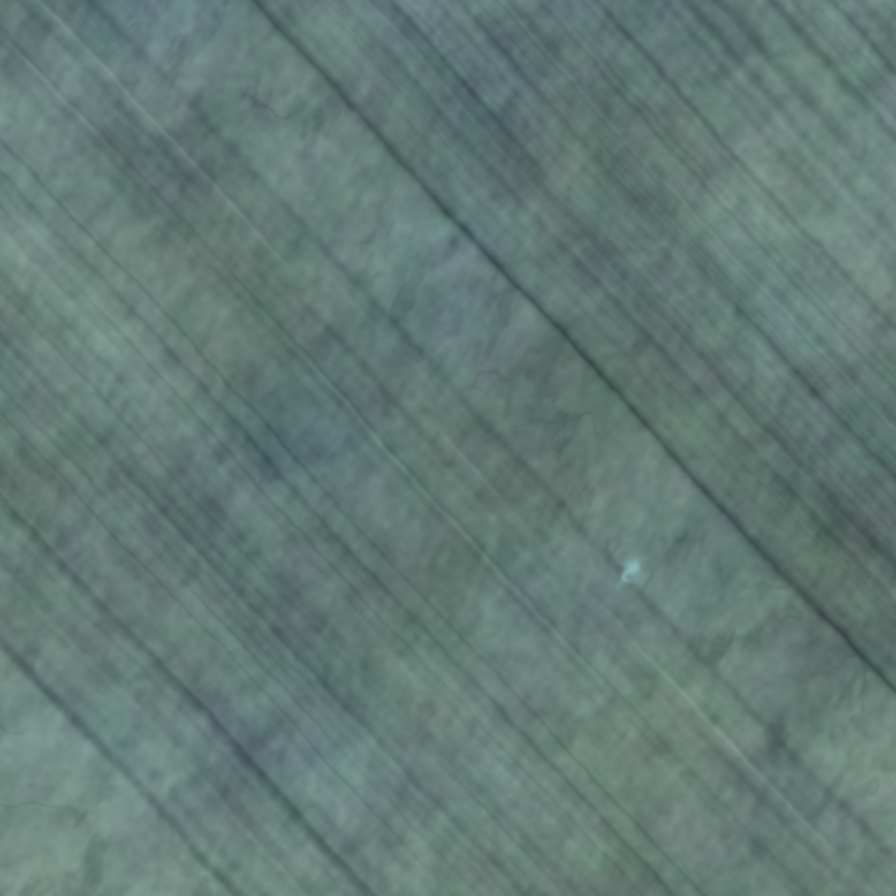
This texture is drawn by a Shadertoy shader. Its source:

```glsl
// Weathered grey-green slate with diagonal grooves, smooth bands and blotchy stains.

float hash(vec2 p)
{
    vec3 q = fract(p.xyx * 0.1031);
    q += dot(q, q.yzx + 33.33);
    return fract((q.x + q.y) * q.z);
}

float noise(vec2 p)
{
    vec2 cell = floor(p), f = fract(p);
    f = f * f * (3.0 - 2.0 * f);
    return mix(mix(hash(cell), hash(cell + vec2(1, 0)), f.x),
               mix(hash(cell + vec2(0, 1)), hash(cell + vec2(1, 1)), f.x), f.y);
}

float fbm(vec2 p)
{
    float sum = 0.0, amp = 0.53;
    for (int i = 0; i < 4; i++) {
        sum += amp * noise(p);
        p = mat2(1.6, 1.2, -1.2, 1.6) * p + 17.3;
        amp *= 0.5;
    }
    return sum;
}

// Soft line of a given half width
float ridge(float d, float width)
{
    return exp(-d * d / (width * width));
}

// Band between two positions with soft edges
float band(float x, float lo, float hi)
{
    return smoothstep(lo - 0.008, lo + 0.008, x) * smoothstep(hi + 0.008, hi - 0.008, x);
}

// Jittered parallel lines that vary along their length; some are pale
float grooves(float across, float along, float count, float seed)
{
    float x = across * count, sum = 0.0;
    for (int i = -1; i <= 1; i++) {
        float id = floor(x) + float(i);
        float center = id + 0.5 + 0.5 * (hash(vec2(id, seed)) - 0.5);
        float depth = mix(-0.35, 1.0, hash(vec2(id, seed + 5.0)));
        float fade = 0.4 + 0.8 * noise(vec2(along * 6.0, id * 7.37 + seed));
        sum += depth * fade * ridge(x - center, 0.2 + 0.13 * hash(vec2(id, seed + 9.0)));
    }
    return sum;
}

void mainImage(out vec4 fragColor, in vec2 fragCoord)
{
    vec2 uv = fragCoord / iResolution.y;

    // Axes along and across the grooves, wavering and slightly ragged
    float across = dot(uv, vec2(0.73, 0.68)) + 0.008 * (noise(uv * 5.0) - 0.5);
    across += 0.006 * (fbm(uv * 32.0 + 7.0) - 0.5);
    float along = dot(uv, vec2(0.68, -0.73));
    vec2 grainAxes = vec2(across, along);

    // Smooth pale bands where grooves are weak
    float plain = max(band(across, 0.757, 0.88), band(across, -0.1, 0.19));
    float narrow = max(band(across, 0.485, 0.508), band(across, 1.172, 1.2));
    narrow *= smoothstep(0.3, 0.6, noise(vec2(along * 5.0, across * 3.0 + 4.0)));
    float carved = 1.0 - 0.92 * max(plain, narrow);
    carved *= 1.0 - 0.35 * band(across, 0.58, 0.75);

    // Broad stains and ragged patches with edges running across the grooves
    float tone = 0.014 + 0.024 * plain + 0.045 * narrow;
    tone += 0.15 * (fbm(grainAxes * vec2(6.0, 5.0) + 11.0) - 0.5);
    float patches = fbm(grainAxes * vec2(8.0, 13.0) + 63.0);
    tone += 0.038 * (smoothstep(0.4, 0.6, patches) - 0.5);
    tone -= 0.035 * exp(-14.0 * dot(uv - vec2(0.42, 0.48), uv - vec2(0.42, 0.48)));

    // Fine grooves
    tone -= 0.105 * carved * (grooves(across, along, 48.0, 3.0) - 0.13);
    tone -= 0.05 * carved * (grooves(across, along, 83.0, 41.0) - 0.13);

    // Sparse thin pale scratches
    tone += 0.05 * carved * max(grooves(across, along, 27.0, 77.0) - 0.55, 0.0);
    float scratch = ridge(across - 0.711, 0.003) + ridge(across - 0.655, 0.003);
    tone += 0.05 * scratch * smoothstep(0.25, 0.7, noise(vec2(along * 8.0, across * 40.0)));

    // Deep dividing grooves, worn away in places
    float worn = 0.4 + 0.75 * fbm(vec2(along * 12.0, across * 4.0));
    tone -= 0.095 * worn * ridge(across - 0.887, 0.0085);
    tone -= 0.075 * worn * ridge(across - 0.752, 0.005);
    tone -= 0.085 * worn * ridge(across - 0.198, 0.0065);
    tone -= 0.08 * worn * ridge(across - 0.994, 0.006) * smoothstep(-0.15, -0.21, along);

    // Short blurred cracks and dark scuffs
    float crack = ridge(fbm(uv * 13.0 + 3.0) - 0.5, 0.03);
    tone -= 0.035 * (0.25 + 0.75 * plain) * crack * smoothstep(0.35, 0.75, noise(uv * 17.0));
    float scuff = fbm(vec2(uv.x * 36.0 - uv.y * 14.0, uv.y * 18.0 + 8.0));
    tone -= 0.06 * smoothstep(0.6, 0.8, scuff) * (0.3 + 0.7 * plain);

    // Surface grain: flakes, steep streaks and fine speckle
    tone += 0.085 * (fbm(grainAxes * vec2(42.0, 58.0)) - 0.5);
    tone += 0.038 * (noise(vec2(uv.x * 105.0 - uv.y * 45.0, uv.x * 20.0 + uv.y * 42.0)) - 0.5);
    tone += 0.036 * (noise(uv * 118.0) - 0.5);

    // Slate colour, drifting from blue to olive
    float warmth = 1.3 * (fbm(uv * 6.0 + 29.0) - 0.5) + 0.3 * along;
    vec3 color = vec3(0.388, 0.481, 0.465) + tone * vec3(0.88, 1.0, 0.88);
    color += warmth * vec3(0.022, 0.006, -0.045);
    color += 0.035 * (fbm(uv * 24.0 + 51.0) - 0.5) * vec3(1.0, -0.8, 0.5);

    // Small pale blue chip
    vec2 chip = uv - vec2(0.703, 0.362) + 0.02 * (noise(uv * 90.0) - 0.5);
    color += vec3(0.12, 0.2, 0.22) * ridge(length(chip), 0.01);

    fragColor = vec4(color, 1.0);
}
```
